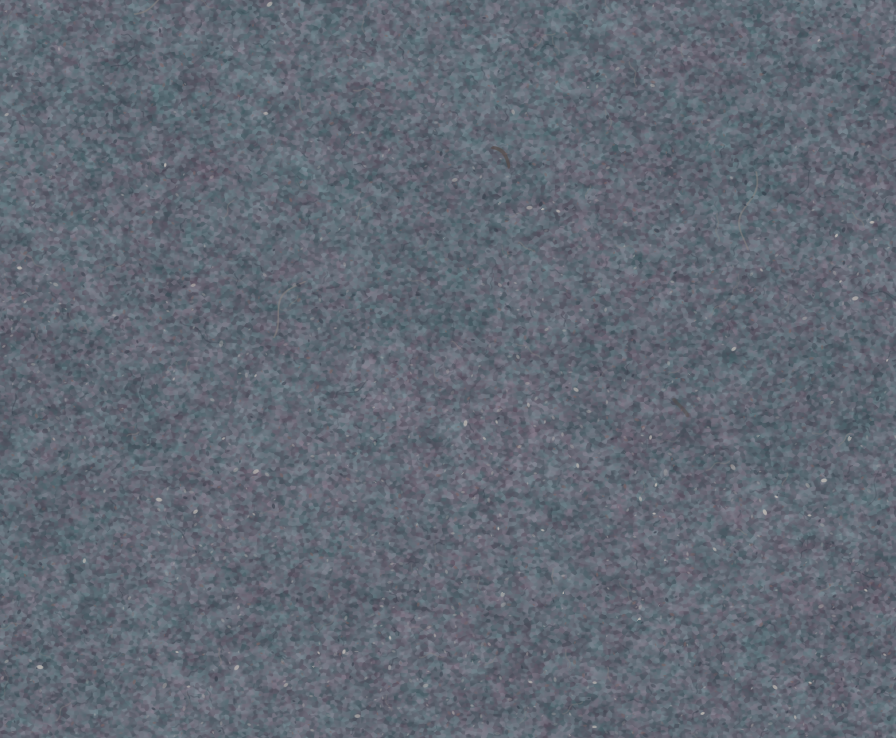
Write a WebGL 2 fragment shader that draws this texture.

```glsl
#version 300 es
precision highp float;

uniform vec2 u_resolution;
out vec4 fragColor;

const vec3 BASE = vec3(0.383, 0.412, 0.457);
const vec3 PALE = vec3(0.74, 0.72, 0.70);
const vec3 RUST = vec3(0.49, 0.39, 0.39);
const vec3 INK = vec3(0.20, 0.23, 0.28);
const vec3 STRAW = vec3(0.53, 0.51, 0.50);
const vec3 BARK = vec3(0.33, 0.29, 0.28);

// Three independent random values for a grid cell
vec3 hash3(vec2 cell, float seed) {
    uvec3 v = uvec3(ivec3(vec3(cell, seed))) * 1664525u + 1013904223u;
    v.x += v.y * v.z; v.y += v.z * v.x; v.z += v.x * v.y;
    v ^= v >> 16u;
    v.x += v.y * v.z; v.y += v.z * v.x; v.z += v.x * v.y;
    return vec3(v >> 8u) / 16777216.0;
}

vec2 rotate(vec2 v, float angle) {
    float c = cos(angle), s = sin(angle);
    return vec2(c * v.x - s * v.y, s * v.x + c * v.y);
}

// Cellular noise with blended cells, centred on zero
vec3 softCells(vec2 p, float seed) {
    vec2 cell = floor(p);
    vec3 sum = vec3(0.0);
    float total = 0.0;
    for (int y = -1; y <= 1; y++) {
        for (int x = -1; x <= 1; x++) {
            vec2 id = cell + vec2(x, y);
            vec2 offset = p - id - hash3(id, seed).xy;
            float weight = exp(-7.0 * dot(offset, offset));
            sum += weight * hash3(id, seed + 1.0);
            total += weight;
        }
    }
    return sum / total - 0.5;
}

// Small oval grains, at most one per cell
float specks(vec2 p, float freq, float chance, float radius, float seed, float blur) {
    vec2 id = floor(p * freq);
    vec3 place = hash3(id, seed);
    vec3 trait = hash3(id, seed + 1.0);
    vec2 offset = (fract(p * freq) - mix(vec2(0.25), vec2(0.75), place.xy)) / freq;
    offset = rotate(offset, trait.x * 6.283) * vec2(0.8, 1.3);
    float size = radius * mix(0.5, 1.2, trait.y * trait.y);
    float mask = 1.0 - smoothstep(size - blur, size + blur, length(offset));
    return mask * step(place.z, chance) * mix(0.35, 1.0, trait.z);
}

// Short curved strands, scattered over a grid
float fibres(vec2 p, float freq, float chance, float reach, float width, float seed, float blur) {
    vec2 cell = floor(p * freq);
    float mask = 0.0;
    for (int y = -1; y <= 1; y++) {
        for (int x = -1; x <= 1; x++) {
            vec2 id = cell + vec2(x, y);
            vec3 place = hash3(id, seed);
            vec3 trait = hash3(id, seed + 1.0);
            vec2 q = rotate(p * freq - id - place.xy, (trait.x - 0.5) * 3.1416);
            q.y += (trait.y - 0.5) * 2.4 * q.x * q.x + 0.03 * sin(q.x * 17.0 + trait.z * 6.283);
            float halfLength = reach * mix(0.4, 1.0, trait.z);
            float dist = length(vec2(max(abs(q.x) - halfLength, 0.0), q.y)) / freq;
            float strand = 1.0 - smoothstep(width - blur, width + blur, dist);
            mask = max(mask, strand * step(place.z, chance) * mix(0.4, 1.0, trait.y));
        }
    }
    return mask;
}

void main() {
    vec2 p = gl_FragCoord.xy / u_resolution.y;
    float blur = 0.9 / u_resolution.y;

    // Pulp grain, from fine to broad
    vec3 fine = softCells(p * vec2(190.0, 215.0), 11.0);
    vec3 grain = softCells(p * vec2(85.0, 105.0), 21.0);
    vec3 clump = softCells(p * vec2(28.0, 38.0), 31.0);
    vec3 broad = softCells(p * vec2(6.0, 9.0), 41.0);
    float shade = 0.125 * fine.x + 0.075 * grain.x + 0.042 * clump.x + 0.03 * broad.x;
    vec3 color = BASE + shade;

    // Drift between teal and violet, with faint red flecks of dye
    float hue = 0.05 * fine.y + 0.045 * grain.y + 0.03 * clump.y + 0.02 * broad.y;
    color += hue * vec3(0.7, -0.4, -0.15);

    // Dark creases and hairs, denser in the clumped areas
    float creaseChance = 0.45 + 0.6 * clump.z + 0.4 * broad.z;
    float crease = fibres(p, 34.0, creaseChance, 0.3, 0.0009, 51.0, blur);
    color = mix(color, INK, 0.38 * crease);
    color = mix(color, INK, 0.5 * fibres(p, 9.0, 0.18, 0.3, 0.0008, 61.0, blur));

    // Pale strands and a few woody slivers
    color = mix(color, STRAW, 0.45 * fibres(p, 17.0, 0.22, 0.32, 0.0009, 71.0, blur));
    color = mix(color, STRAW, 0.7 * fibres(p, 4.0, 0.12, 0.22, 0.0012, 81.0, blur));
    color = mix(color, BARK, 0.7 * fibres(p, 5.0, 0.05, 0.09, 0.0026, 91.0, blur));

    // Scattered flecks; the pale ones gather in drifts
    float drift = clamp(1.0 + 2.0 * broad.y + 1.2 * clump.y, 0.1, 2.5) * mix(1.5, 0.55, p.y);
    color = mix(color, RUST, 0.6 * specks(p, 75.0, 0.14, 0.0022, 101.0, blur));
    color = mix(color, INK, 0.65 * specks(p, 66.0, 0.10, 0.0026, 111.0, blur));
    color = mix(color, PALE, 0.45 * specks(p, 82.0, 0.10 * drift, 0.0022, 121.0, blur));
    color = mix(color, PALE, 0.9 * specks(p, 48.0, 0.035 * drift, 0.0031, 131.0, blur));

    fragColor = vec4(color, 1.0);
}
```
